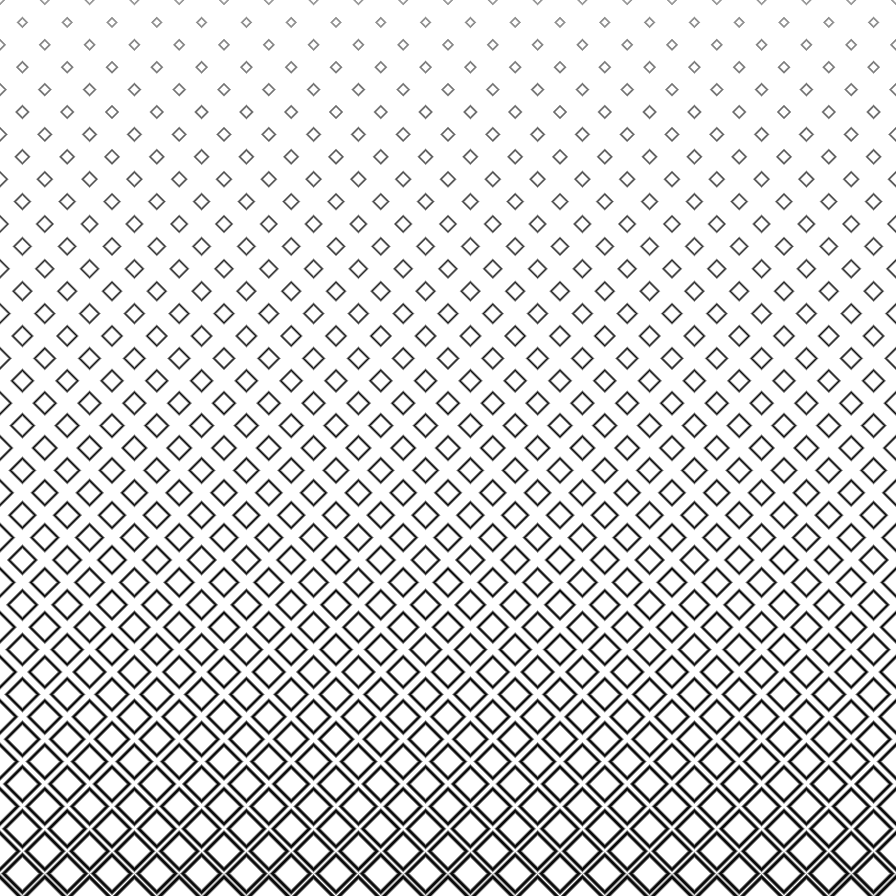
This pattern is drawn by a three.js fragment shader. Its source:

```glsl
// Draws a staggered grid of outlined diamonds that grow and thicken toward the bottom.
#define ROWS 40.0          // half-pitch rows across the canvas
#define SIZE_TOP 0.208     // diamond size at the top, 1.0 = touching
#define SIZE_BOTTOM 0.958  // diamond size at the bottom
#define STROKE 0.22        // outline thickness relative to the diamond size
#define SOFTNESS 0.00195   // edge width in canvas units
#define INK vec3(0.04)
#define PAPER vec3(1.0)

varying vec2 vUv;

// Box-filtered coverage of a signed distance, negative inside
float coverage(float dist, float width) {
  return clamp(0.5 - dist / width, 0.0, 1.0);
}

// Ink coverage of the diamond outline owning this point
float diamondOutline(vec2 uv) {
  // Turn the staggered grid into a plain square lattice
  vec2 grid = uv * ROWS;
  vec2 lattice = 0.5 * vec2(grid.x + grid.y, grid.x - grid.y);
  vec2 cell = floor(lattice + 0.5);
  vec2 local = abs(lattice - cell);

  // Every diamond takes one size from the height of its centre
  float centreHeight = (cell.x - cell.y) / ROWS;
  float halfSize = 0.5 * mix(SIZE_BOTTOM, SIZE_TOP, centreHeight);

  // Outer shape minus inner opening
  float reach = max(local.x, local.y);
  float edge = SOFTNESS * ROWS / sqrt(2.0);
  float outer = coverage(reach - halfSize, edge);
  float inner = coverage(reach - halfSize * (1.0 - STROKE), edge);
  return outer - inner;
}

void main() {
  gl_FragColor = vec4(mix(PAPER, INK, diamondOutline(vUv)), 1.0);
}
```
